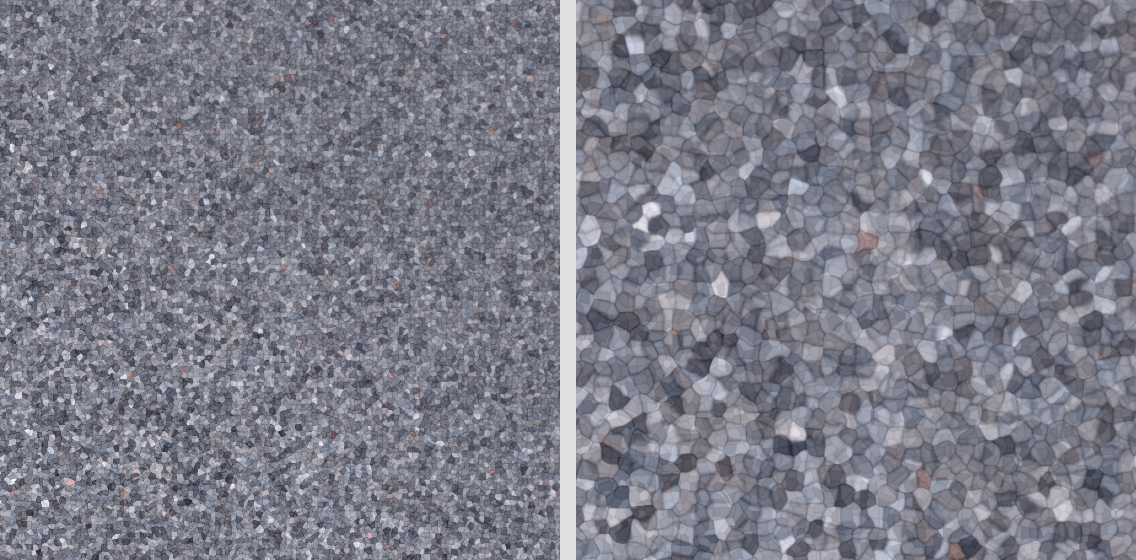
Left: the whole. Right: its middle third, enlarged.
A Shadertoy shader for this texture:

```glsl
const vec3 BASE_COLOR = vec3(0.504, 0.508, 0.557);
const vec3 COOL_TINT = vec3(-0.022, 0.002, 0.022);
const vec3 RUST_TINT = vec3(0.10, 0.0, -0.05);
const float GRAINS_ACROSS = 104.0;
const float GRIT_ACROSS = 187.0;
const float GRIT_AMOUNT = 0.45;
const float TONE_SPREAD = 0.20;
const float GLINT = 0.19;
const float GAP_DEPTH = 0.21;
const float RUST_SHARE = 0.004;
const float SOFT_EDGE = 8.0;
const float SHARP_EDGE = 19.0;
const float LOW_CONTRAST = 0.84;
const float HIGH_CONTRAST = 1.22;
const float MOTTLE = 0.055;

vec3 hash3(vec2 p) {
    vec3 q = fract(vec3(p.xyx) * vec3(0.1031, 0.1030, 0.0973));
    q += dot(q, q.yxz + 33.33);
    return fract((q.xxy + q.yzz) * q.zyx);
}

float valueNoise(vec2 p) {
    vec2 cell = floor(p);
    vec2 f = fract(p);
    f = f * f * (3.0 - 2.0 * f);
    float low = mix(hash3(cell).x, hash3(cell + vec2(1, 0)).x, f.x);
    float high = mix(hash3(cell + vec2(0, 1)).x, hash3(cell + vec2(1, 1)).x, f.x);
    return mix(low, high, f.y);
}

float fbm(vec2 p) {
    float sum = 0.0;
    float amplitude = 0.5;
    for (int i = 0; i < 4; i++) {
        sum += amplitude * valueNoise(p);
        p = mat2(1.6, 1.2, -1.2, 1.6) * p + 17.3;
        amplitude *= 0.5;
    }
    return sum;
}

// Colour offset of one stone, skewed towards a few bright chips
vec3 stoneColor(vec2 id) {
    vec3 tone = hash3(id + 71.0);
    vec3 tint = hash3(id + 233.0);
    float light = TONE_SPREAD * (tone.x + tone.y - 1.0) + GLINT * pow(tone.z, 9.0);
    vec3 color = vec3(light) + COOL_TINT * (tint.x + tint.y - 1.0);
    return color + RUST_TINT * step(1.0 - RUST_SHARE, tint.z);
}

// Packed stones: cells blended at their borders, with dark gaps between
vec3 stones(vec2 p, float edge) {
    vec2 cell = floor(p);
    vec3 color = vec3(0.0);
    float total = 0.0;
    float squares = 0.0;
    for (int y = -1; y <= 1; y++) {
        for (int x = -1; x <= 1; x++) {
            vec2 id = cell + vec2(x, y);
            vec3 h = hash3(id);
            vec2 d = id + 0.5 + 0.85 * (h.xy - 0.5) - p;
            float weight = exp(-edge * (dot(d, d) - 0.12 * h.z));
            color += weight * stoneColor(id);
            total += weight;
            squares += weight * weight;
        }
    }
    float gap = 1.0 - squares / (total * total);
    return color / total - GAP_DEPTH * gap;
}

void mainImage(out vec4 fragColor, in vec2 fragCoord) {
    vec2 uv = fragCoord / iResolution.xy;

    // Crisp in the lower left, fading to softer focus
    float focus = 1.0 - smoothstep(0.1, 1.15, 0.65 * uv.x + 0.75 * uv.y);
    float edge = mix(SOFT_EDGE, SHARP_EDGE, focus);
    float contrast = mix(LOW_CONTRAST, HIGH_CONTRAST, focus);

    // Uneven stone outlines
    vec2 bend = vec2(valueNoise(uv * 130.0), valueNoise(uv * 130.0 + 57.0)) - 0.5;
    vec2 p = uv + bend * 0.004;

    vec3 relief = stones(p * GRAINS_ACROSS, edge);
    relief += GRIT_AMOUNT * stones(p * GRIT_ACROSS + 311.0, edge);

    // Broad and clumped changes of shade
    float shade = MOTTLE * (fbm(uv * 5.0 + 3.0) - 0.47);
    shade += 2.0 * MOTTLE * (fbm(uv * 32.0 + 90.0) - 0.47);

    vec3 color = BASE_COLOR + contrast * relief + shade;
    fragColor = vec4(clamp(color, 0.0, 1.0), 1.0);
}
```
